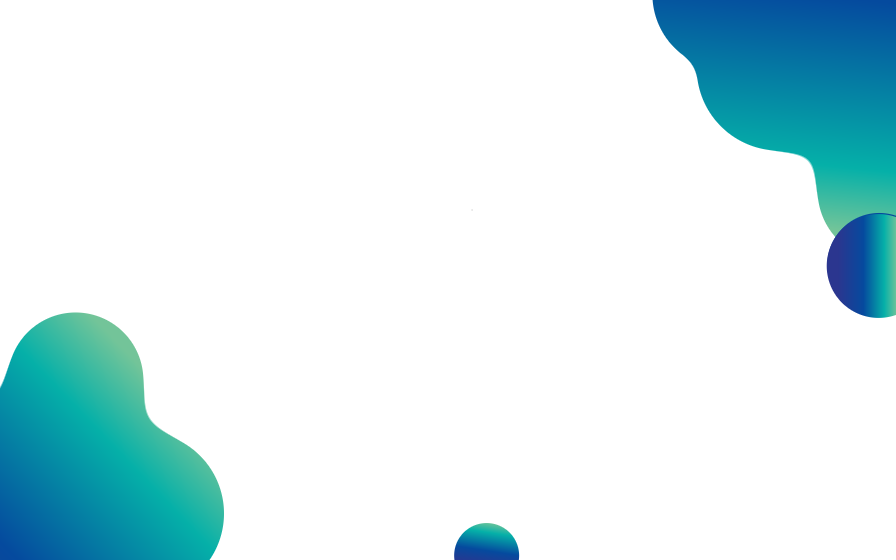
Give the GLSL for this background, as a Shadertoy shader.

```glsl
// White page with two liquid corner blobs and two small balls.
// Blobs are circles joined by a smooth minimum; every shape is filled with
// one four-colour ramp, laid along its own direction. Canvas height is 1.

const vec3 PAPER  = vec3(1.0);
const vec3 INDIGO = vec3(0.17, 0.21, 0.56);
const vec3 BLUE   = vec3(0.02, 0.29, 0.62);
const vec3 TEAL   = vec3(0.02, 0.69, 0.66);
const vec3 GREEN  = vec3(0.45, 0.77, 0.60);

const float WIDE_NECK  = 0.104;
const float TIGHT_NECK = 0.029;

// Balls: centre x, centre y, radius
const vec3 RIGHT_BALL  = vec3(1.569, 0.525, 0.0927);
const vec3 BOTTOM_BALL = vec3(0.869, 0.008, 0.058);
const vec3 SPECK       = vec3(0.843, 0.625, 0.001);
const vec2 RIM_SHIFT   = vec2(0.001, 0.002);

// Ramp directions, and where indigo, blue, teal and green sit along them
const vec2 LEFT_DIR     = vec2(0.72, 0.69);
const vec4 LEFT_STOPS   = vec4(-0.30, 0.023, 0.286, 0.419);
const vec2 CORNER_DIR   = vec2(-0.1, -1.0);
const vec4 CORNER_STOPS = vec4(-1.60, -1.154, -0.852, -0.738);
const vec2 RIGHT_DIR    = vec2(1.0, 0.0);
const vec4 RIGHT_STOPS  = vec4(1.496, 1.542, 1.579, 1.602);
const vec2 BOTTOM_DIR   = vec2(0.15, 1.0);
const vec4 BOTTOM_STOPS = vec4(0.118, 0.147, 0.180, 0.199);

float circle(vec2 p, vec3 c) {
    return length(p - c.xy) - c.z;
}

float smoothMin(float a, float b, float k) {
    float h = max(1.0 - abs(a - b) / k, 0.0);
    return min(a, b) - 0.25 * k * h * h;
}

float rampStep(float a, float b, float t) {
    return clamp((t - a) / (b - a), 0.0, 1.0);
}

vec3 ramp(float t, vec4 stops) {
    vec3 col = mix(INDIGO, BLUE, rampStep(stops.x, stops.y, t));
    col = mix(col, TEAL, rampStep(stops.y, stops.z, t));
    return mix(col, GREEN, rampStep(stops.z, stops.w, t));
}

float leftBlob(vec2 p) {
    float head  = circle(p, vec3(0.135, 0.321, 0.121));
    float belly = circle(p, vec3(0.254, 0.083, 0.146));
    float flank = circle(p, vec3(-0.083, 0.125, 0.160));
    float core  = circle(p, vec3(0.104, 0.083, 0.156));
    float d = smoothMin(head, belly, WIDE_NECK);
    return min(smoothMin(d, flank, WIDE_NECK), core);
}

float cornerBlob(vec2 p) {
    float upper  = circle(p, vec3(1.300, 1.010, 0.135));
    float middle = circle(p, vec3(1.392, 0.879, 0.148));
    float lower  = circle(p, vec3(1.585, 0.660, 0.125));
    float core   = circle(p, vec3(1.552, 0.917, 0.177));
    float d = smoothMin(upper, middle, TIGHT_NECK);
    return min(smoothMin(d, lower, WIDE_NECK), core);
}

// Lay a colour over the page wherever the distance is negative
void paint(inout vec3 page, vec3 col, float d) {
    page = mix(page, col, clamp(0.5 - d * iResolution.y, 0.0, 1.0));
}

void mainImage(out vec4 fragColor, in vec2 fragCoord) {
    vec2 p = fragCoord / iResolution.y;
    vec3 page = PAPER;

    // Faint speck on the paper
    paint(page, vec3(0.8), circle(p, SPECK));

    // Corner blobs
    paint(page, ramp(dot(p, LEFT_DIR), LEFT_STOPS), leftBlob(p));
    paint(page, ramp(dot(p, CORNER_DIR), CORNER_STOPS), cornerBlob(p));

    // Right ball over its thin blue rim, then the bottom ball
    paint(page, BLUE, circle(p - RIM_SHIFT, RIGHT_BALL));
    paint(page, ramp(dot(p, RIGHT_DIR), RIGHT_STOPS), circle(p, RIGHT_BALL));
    paint(page, ramp(dot(p, BOTTOM_DIR), BOTTOM_STOPS), circle(p, BOTTOM_BALL));

    fragColor = vec4(page, 1.0);
}
```
